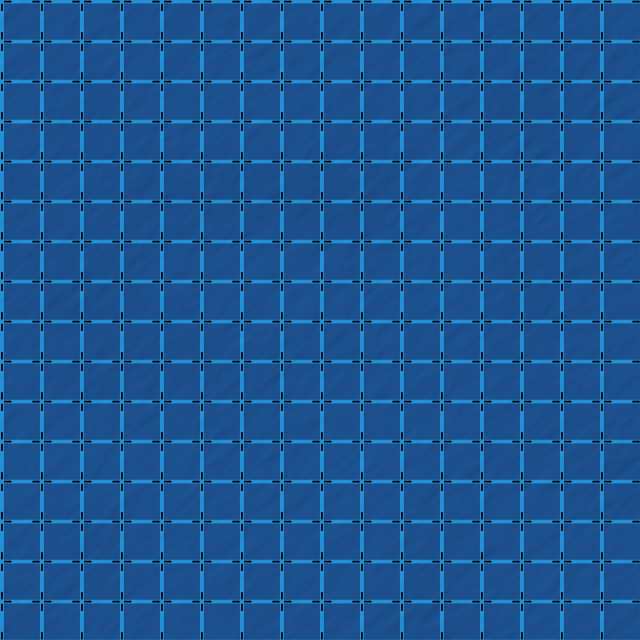
This pattern is drawn by a Shadertoy shader. Its source:

```glsl
// Blue drafting grid with black registration ticks at the crossings, on lightly embossed paper.

const float CELLS = 16.0;                        // repeats per canvas height
const vec2 GRID_OFFSET = vec2(0.048, -0.04);     // first crossing, in cells
const vec2 LINE_HALF = vec2(0.049, 0.046);       // vertical, horizontal half widths
const float TICK_START = 0.055;
const float TICK_END = 0.235;
const float TICK_HALF = 0.022;

const vec3 PAPER = vec3(0.11, 0.31, 0.55);
const vec3 LINE = vec3(0.14, 0.56, 0.83);
const vec3 INK = vec3(0.0, 0.01, 0.02);

float hash(vec2 p) {
    vec3 q = fract(vec3(p.xyx) * 0.1031);
    q += dot(q, q.yzx + 33.33);
    return fract((q.x + q.y) * q.z);
}

float valueNoise(vec2 p) {
    vec2 i = floor(p);
    vec2 f = fract(p);
    f = f * f * (3.0 - 2.0 * f);
    float low = mix(hash(i), hash(i + vec2(1, 0)), f.x);
    float high = mix(hash(i + vec2(0, 1)), hash(i + vec2(1, 1)), f.x);
    return mix(low, high, f.y);
}

float fbm(vec2 p) {
    float sum = 0.0;
    float amplitude = 0.5;
    for (int i = 0; i < 4; i++) {
        sum += amplitude * valueNoise(p);
        p = mat2(1.6, 1.2, -1.2, 1.6) * p + 17.3;
        amplitude *= 0.5;
    }
    return sum;
}

// Paper height, with fibres stretched along a diagonal
float paperHeight(vec2 p) {
    vec2 fibre = vec2(0.77 * p.x + 0.64 * p.y, 0.77 * p.y - 0.64 * p.x);
    return fbm(fibre * vec2(1.6, 4.0) + 40.0);
}

// Light falling across the paper from the upper left
float emboss(vec2 p) {
    vec2 stepToLight = vec2(-0.035, 0.035);
    return paperHeight(p + stepToLight) - paperHeight(p - stepToLight);
}

float coverage(float dist, float pixel) {
    return clamp(0.5 - dist / pixel, 0.0, 1.0);
}

float boxDistance(vec2 p, vec2 halfSize) {
    vec2 q = abs(p) - halfSize;
    return length(max(q, 0.0)) + min(max(q.x, q.y), 0.0);
}

// Four separate strokes around a crossing, folded into one
float tickDistance(vec2 p) {
    vec2 q = abs(p);
    q = vec2(max(q.x, q.y), min(q.x, q.y));
    vec2 halfSize = vec2(0.5 * (TICK_END - TICK_START), TICK_HALF);
    return boxDistance(q - vec2(0.5 * (TICK_START + TICK_END), 0.0), halfSize);
}

void mainImage(out vec4 fragColor, in vec2 fragCoord) {
    float pixel = CELLS / iResolution.y;
    vec2 p = fragCoord * pixel;
    vec2 local = fract(p - GRID_OFFSET + 0.5) - 0.5;

    // Paper grain and broad tonal drift
    float relief = emboss(p);
    float drift = valueNoise(p * 0.45) - 0.5;
    vec3 color = PAPER * (1.0 + 0.16 * relief + 0.035 * drift);

    // Grid lines
    vec2 edge = abs(local) - LINE_HALF;
    float line = coverage(min(edge.x, edge.y), pixel);
    color = mix(color, LINE * (1.0 + 0.10 * relief + 0.02 * drift), line);

    // Registration ticks
    color = mix(color, INK, coverage(tickDistance(local), pixel));

    fragColor = vec4(color, 1.0);
}
```
